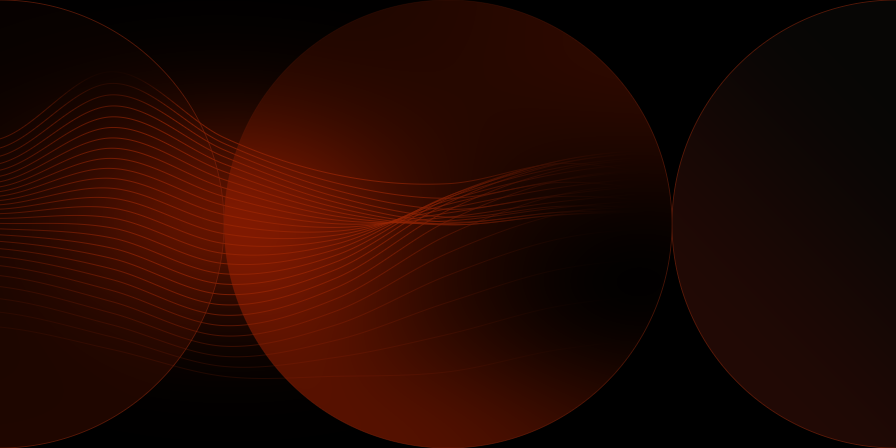
Give the GLSL for this background, as a Shadertoy shader.

```glsl
// Ember-red woven wave lines flowing across three large dark discs.

const float DISC_RADIUS = 0.5;
const float RIM_WIDTH = 0.0009;
const float LINE_WIDTH = 0.0011;
const int LINE_COUNT = 27;
const float COLUMN_STEP = 0.25;
const int LAST_COLUMN = 6;
const vec3 EMBER = vec3(1.0, 0.2, 0.005);
const vec3 LINE_COLOR = vec3(0.62, 0.15, 0.015);
const vec3 RIM_COLOR = vec3(0.52, 0.14, 0.04);
const vec3 SMOKE = vec3(0.028, 0.022, 0.018);
const vec2 GLOW_CENTER = vec2(0.52, 0.51);

// Bezier heights across the line family, one set per column.
const vec4 COLUMNS[7] = vec4[7](
    vec4(0.69, 0.505, 0.57, 0.27),
    vec4(0.84, 0.61, 0.465, 0.22),
    vec4(0.693, 0.583, 0.35, 0.16),
    vec4(0.61, 0.44, 0.545, 0.16),
    vec4(0.59, 0.27, 0.95, 0.17),
    vec4(0.635, 0.22, 1.13, 0.22),
    vec4(0.61, 0.27, 1.15, 0.245));

float glow(vec2 p, vec2 center, vec2 spread) {
    vec2 q = (p - center) / spread;
    return exp(-0.5 * dot(q, q));
}

float stroke(float dist, float halfWidth, float pixel) {
    return clamp(0.5 + (halfWidth - abs(dist)) / pixel, 0.0, 1.0);
}

vec4 column(int i) {
    return COLUMNS[clamp(i, 0, LAST_COLUMN)];
}

// Catmull-Rom blend of the columns, with its slope along x.
void ribbon(float x, out vec4 heights, out vec4 slopes) {
    float s = x / COLUMN_STEP;
    int i = int(floor(s));
    float f = fract(s);
    vec4 a = column(i - 1), b = column(i), c = column(i + 1), d = column(i + 2);
    vec4 k1 = 0.5 * (c - a);
    vec4 k2 = a - 2.5 * b + 2.0 * c - 0.5 * d;
    vec4 k3 = 0.5 * (d - a) + 1.5 * (b - c);
    heights = b + f * (k1 + f * (k2 + f * k3));
    slopes = (k1 + f * (2.0 * k2 + 3.0 * f * k3)) / COLUMN_STEP;
}

float waveLines(vec2 p, float pixel) {
    vec4 heights, slopes;
    ribbon(p.x, heights, slopes);
    float dark = 1.0;
    for (int i = 0; i < LINE_COUNT; i++) {
        float t = float(i) / float(LINE_COUNT - 1);
        float u = 1.0 - t;
        vec4 weights = vec4(u * u * u, 3.0 * u * u * t, 3.0 * u * t * t, t * t * t);
        float slope = dot(weights, slopes);
        float dist = (p.y - dot(weights, heights)) / sqrt(1.0 + slope * slope);
        float strength = 0.7 * (1.0 - 0.75 * smoothstep(0.65, 1.0, t));
        dark *= 1.0 - strength * stroke(dist, LINE_WIDTH, pixel);
    }
    float fade = smoothstep(1.45, 0.75, p.x) * mix(0.6, 1.0, smoothstep(0.0, 0.4, p.x));
    float upperFade = 1.0 - smoothstep(0.72, 0.86, p.y);
    return (1.0 - dark) * fade * upperFade;
}

// Fill of each disc, chosen by its index from left to right.
vec3 discFill(vec2 p, float index) {
    if (index < 0.5) {
        return EMBER * mix(0.12, 0.025, smoothstep(0.0, 0.9, p.y));
    }
    if (index > 1.5) {
        float lit = smoothstep(0.55, -0.45, (p.x - 1.75) + (p.y - 0.5));
        return mix(SMOKE, vec3(0.13, 0.035, 0.018), lit);
    }
    float heat = 0.12 + 0.06 * smoothstep(0.7, 1.5, p.x) * smoothstep(0.5, 0.9, p.y);
    heat += 0.2 * glow(p, vec2(0.93, 0.0), vec2(0.36, 0.2));
    heat += 0.16 * glow(p, vec2(0.6, 0.33), vec2(0.2, 0.2));
    heat *= 1.0 - 0.95 * glow(p, vec2(1.42, 0.37), vec2(0.27, 0.17));
    return EMBER * heat;
}

void mainImage(out vec4 fragColor, in vec2 fragCoord) {
    float pixel = 1.0 / iResolution.y;
    vec2 p = fragCoord * pixel;

    // Discs repeat once per unit of width
    float index = floor(p.x + 0.5);
    vec2 radial = p - vec2(index, 0.5);
    float edge = length(radial) - DISC_RADIUS;
    float inside = clamp(0.5 - edge / pixel, 0.0, 1.0);
    vec3 color = discFill(p, index) * inside;

    // Central ember glow
    float heat = 0.3 * glow(p, GLOW_CENTER, vec2(0.25, 0.155));
    heat += 0.06 * glow(p, vec2(0.45, 0.6), vec2(0.35, 0.17));
    color += EMBER * heat * (1.0 - color.r);

    // Flowing lines
    color = mix(color, LINE_COLOR, waveLines(p, pixel));

    // Thin disc rims, dimmer at the middle disc's upper left
    float shade = smoothstep(-0.6, 0.5, radial.x - radial.y);
    float rimLight = index == 1.0 ? mix(0.15, 0.55, shade) : 0.65;
    color = mix(color, RIM_COLOR, rimLight * stroke(edge, RIM_WIDTH, pixel));

    fragColor = vec4(color, 1.0);
}
```
